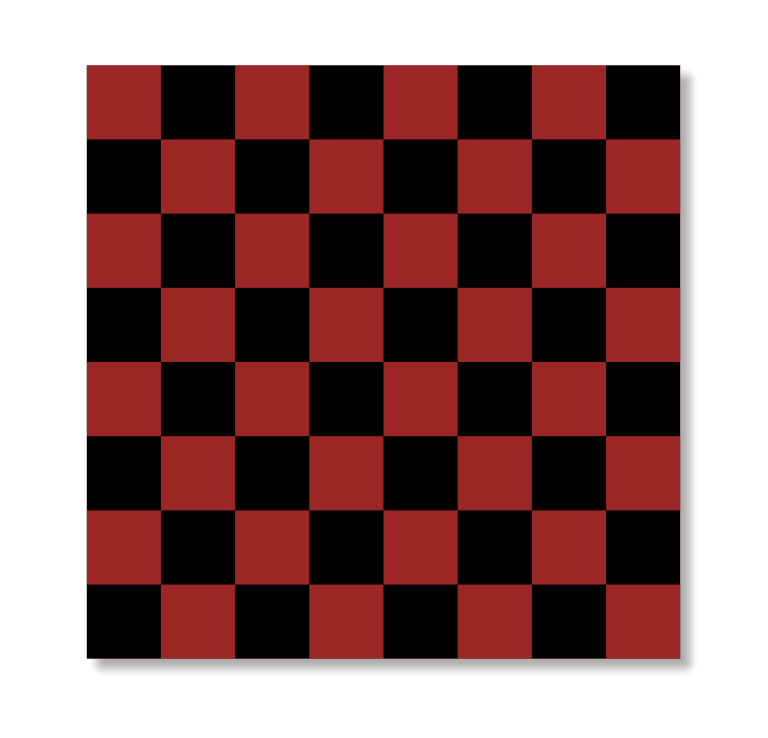
Reproduce this pattern procedurally as a Shadertoy shader.

```glsl
#define CELLS 8.0
#define BOARD_SIDE 0.8042
#define BOARD_CENTER vec2(-0.0007, 0.0095)
#define SHADOW_OFFSET vec2(0.0135, -0.0135)
#define SHADOW_BLUR 0.0125
#define SHADOW_ROUND 0.010
#define PAPER vec3(1.0)
#define SHADOW vec3(0.69, 0.68, 0.68)
#define RED vec3(0.61, 0.15, 0.15)
#define BLACK vec3(0.0)

const float PI = 3.14159265;

// Signed distance to a box with rounded corners
float roundedBox(vec2 p, vec2 halfSize, float radius) {
    vec2 q = abs(p) - halfSize + radius;
    return length(max(q, 0.0)) + min(max(q.x, q.y), 0.0) - radius;
}

// Smoothed checker: 0 on the lower left cell, 1 on its neighbours
float checker(vec2 cell, float edgeWidth) {
    vec2 side = clamp(sin(PI * cell) / (PI * edgeWidth), -0.5, 0.5) * 2.0;
    return 0.5 - 0.5 * side.x * side.y;
}

void mainImage(out vec4 fragColor, in vec2 fragCoord) {
    float pixel = 1.0 / iResolution.y;
    vec2 p = (fragCoord - 0.5 * iResolution.xy) * pixel - BOARD_CENTER;
    vec2 halfBoard = vec2(0.5 * BOARD_SIDE);

    // Soft drop shadow; the plain margin wraps on every side
    float shadowDist = roundedBox(p - SHADOW_OFFSET, halfBoard, SHADOW_ROUND);
    float shade = 1.0 - smoothstep(-SHADOW_BLUR, SHADOW_BLUR, shadowDist);
    vec3 color = mix(PAPER, SHADOW, shade);

    // Checkered board
    vec2 cell = (p + halfBoard) / BOARD_SIDE * CELLS;
    float redMask = checker(cell, pixel / BOARD_SIDE * CELLS);
    vec3 board = mix(BLACK, RED, redMask);
    float boardDist = roundedBox(p, halfBoard, 0.0);
    color = mix(color, board, clamp(0.5 - boardDist / pixel, 0.0, 1.0));

    fragColor = vec4(color, 1.0);
}
```
